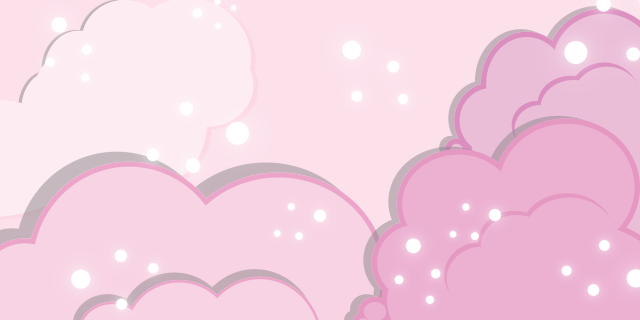
Write a Shadertoy shader that draws this background.

```glsl
// Pastel pink cloud banks with soft shadows and clusters of glowing white dots.
#define VIEW_HEIGHT 384.0
#define SKY vec3(0.988, 0.882, 0.922)
#define PALE_BODY vec3(0.992, 0.927, 0.949)
#define PALE_RIM vec3(0.990, 0.845, 0.895)
#define PINK_BODY vec3(0.970, 0.826, 0.890)
#define PINK_RIM vec3(0.925, 0.645, 0.790)
#define MAUVE_BODY vec3(0.922, 0.745, 0.845)
#define MAUVE_RIM vec3(0.860, 0.560, 0.750)
#define ROSE_BODY vec3(0.925, 0.690, 0.818)
#define ROSE_RIM vec3(0.895, 0.595, 0.760)
#define SHADOW vec4(0.55, 0.52, 0.54, 0.5)
#define GLOW 0.3

// Dot clusters: position, scale, rotation.
const vec4 CLUSTERS[10] = vec4[10](
    vec4(97, 335, 1.0, 0.0), vec4(422, 60, 0.97, 0.91),
    vec4(496, 295, 0.77, 1.42), vec4(71, 30, 0.8, 1.26),
    vec4(237, 16, 0.5, 0.0), vec4(384, 259, 0.63, 2.9),
    vec4(594, 258, 0.63, 2.86), vec4(763, 334, 0.95, 3.4),
    vec4(285, 160, 1.19, 3.04), vec4(691, 63, 1.2, -0.52));

// One cluster: offset and radius of each dot.
const vec3 MOTIF[4] = vec3[4](vec3(0, 0, 11.5), vec3(48, -28, 7.3),
                              vec3(87, -13, 6.3), vec3(49, 30, 6.8));

// Approximate signed distance to an ellipse.
float lobe(vec2 p, float x, float y, float rx, float ry) {
    vec2 q = p - vec2(x, y) + 0.001, r = vec2(rx, ry);
    float k = length(q / r);
    return k * (k - 1.0) / length(q / (r * r));
}

float trio(float a, float b, float c) { return min(a, min(b, c)); }

// Cloud outlines, y pointing down.
float paleCrown(vec2 p) {
    return trio(lobe(p, 150.0, 50.0, 52.0, 50.0), lobe(p, 95.0, 83.0, 41.0, 46.0),
                lobe(p, 63.0, 130.0, 37.0, 45.0));
}
float paleCloud(vec2 p) {
    float right = trio(lobe(p, 225.0, 70.0, 76.0, 72.0), lobe(p, 248.0, 102.0, 56.0, 50.0),
                       lobe(p, 165.0, 150.0, 83.0, 80.0));
    float left = min(lobe(p, -10.0, 190.0, 110.0, 70.0), lobe(p, 120.0, 130.0, 85.0, 85.0));
    return trio(paleCrown(p), right, left);
}
float pinkCloud(vec2 p) {
    return trio(lobe(p, 155.0, 320.0, 122.0, 126.0), lobe(p, 334.0, 330.0, 130.0, 123.0),
                lobe(p, 30.0, 370.0, 70.0, 84.0));
}
float pinkFront(vec2 p) {
    return trio(lobe(p, 135.0, 400.0, 42.0, 38.0), lobe(p, 215.0, 400.0, 66.0, 64.0),
                lobe(p, 312.0, 412.0, 75.0, 80.0));
}
float mauveCloud(vec2 p) {
    float top = min(lobe(p, 632.0, 100.0, 55.0, 62.0), lobe(p, 725.0, 75.0, 68.0, 65.0));
    float side = min(lobe(p, 590.0, 145.0, 45.0, 46.0), lobe(p, 548.0, 180.0, 14.0, 14.0));
    return trio(top, side, lobe(p, 700.0, 180.0, 140.0, 130.0));
}
float mauveFront(vec2 p) {
    return trio(lobe(p, 645.0, 150.0, 31.0, 29.0), lobe(p, 685.0, 125.0, 40.0, 34.0),
                lobe(p, 725.0, 115.0, 42.0, 40.0));
}
float roseCloud(vec2 p) {
    float top = min(lobe(p, 550.0, 245.0, 74.0, 66.0), lobe(p, 680.0, 225.0, 88.0, 83.0));
    float side = trio(lobe(p, 500.0, 315.0, 54.0, 52.0), lobe(p, 450.0, 374.0, 20.0, 18.0),
                      lobe(p, 436.0, 387.0, 13.0, 12.0));
    return trio(top, side, lobe(p, 640.0, 360.0, 182.0, 110.0));
}
float roseFront(vec2 p) {
    return trio(lobe(p, 575.0, 330.0, 42.0, 39.0), lobe(p, 617.0, 290.0, 43.0, 37.0),
                lobe(p, 680.0, 280.0, 56.0, 48.0));
}

float cover(float d) {
    float px = VIEW_HEIGHT / iResolution.y;
    return smoothstep(0.7 * px, -0.7 * px, d);
}

// Translucent shadow, then the rim, then the inset body.
void paintCloud(inout vec3 col, float shadow, float d, float rimWidth, vec3 rim, vec3 body) {
    col = mix(col, SHADOW.rgb, SHADOW.a * cover(max(shadow, -d)));
    col = mix(col, rim, cover(d));
    col = mix(col, body, cover(d + rimWidth));
}

void paintDots(inout vec3 col, vec2 p) {
    for (int i = 0; i < 10; i++) {
        vec4 c = CLUSTERS[i];
        mat2 turn = mat2(cos(c.w), sin(c.w), -sin(c.w), cos(c.w));
        for (int j = 0; j < 4; j++) {
            float r = MOTIF[j].z * c.z;
            float d = length(p - c.xy - turn * MOTIF[j].xy * c.z) - r;
            col = mix(col, vec3(1), GLOW * exp(-max(d, 0.0) / (0.7 * r)));
            col = mix(col, vec3(1), cover(d));
        }
    }
}

void mainImage(out vec4 fragColor, in vec2 fragCoord) {
    vec2 p = vec2(fragCoord.x, iResolution.y - fragCoord.y) * VIEW_HEIGHT / iResolution.y;
    vec3 col = SKY;

    // Left side, back to front
    col = mix(col, PALE_RIM, cover(paleCloud(p - vec2(6, 3))));
    paintCloud(col, paleCrown(p + vec2(4, 1)), paleCloud(p), 0.0, PALE_BODY, PALE_BODY);
    paintCloud(col, pinkCloud(p + vec2(15, 12)), pinkCloud(p), 6.0, PINK_RIM, PINK_BODY);
    paintCloud(col, pinkFront(p + vec2(6, 9)), pinkFront(p), 3.0, PINK_RIM, PINK_BODY);

    // Right side, with tapered crescents on the inner puffs
    paintCloud(col, mauveCloud(p + vec2(7, 3)), mauveCloud(p), 6.5, MAUVE_RIM, MAUVE_BODY);
    float crescent = max(mauveFront(p), -mauveFront(p - vec2(3.5, 5)));
    col = mix(col, MAUVE_RIM, cover(crescent));
    paintCloud(col, roseCloud(p + vec2(10, 3)), roseCloud(p), 6.5, ROSE_RIM, ROSE_BODY);
    crescent = max(roseFront(p), -roseFront(p - vec2(3, 5)));
    col = mix(col, ROSE_RIM, cover(crescent));

    paintDots(col, p);
    fragColor = vec4(col, 1);
}
```
